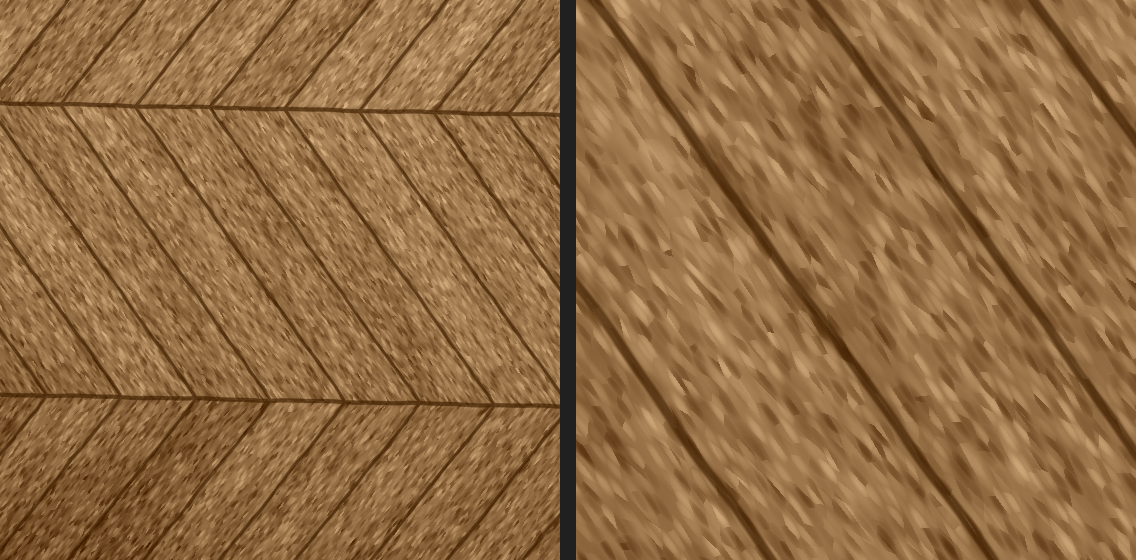
Left, the full canvas; right, a detail of the centre.
Reproduce this texture procedurally as a WebGL 1 fragment shader.

```glsl
precision highp float;
// Chevron wood planks: three leaning rows split by tilted seams, with short flecked grain.
uniform vec2 u_resolution;

// Layout, in canvas units
const float TILT = 0.0215;         // fall of the seams from left to right
const float SEAM_LOW = 0.2955;     // height of the lower seam at the left edge
const float SEAM_HIGH = 0.816;     // height of the upper seam at the left edge
const float PITCH = 0.1333;        // plank spacing along a seam
const float JOINT_X = 0.0845;      // first joint on the lower seam
const float LEAN_MIDDLE = -0.723;  // sideways run per unit of height
const float LEAN_OUTER = 0.785;
const float GROOVE_HALF = 0.0029;
const float SEAM_HALF = 0.0038;
const float EDGE_SOFT = 0.0012;

// Look
const vec3 WOOD = vec3(0.598, 0.447, 0.283);
const vec3 GROOVE = vec3(0.345, 0.21, 0.075);
const vec3 TONE = vec3(1.0, 0.99, 0.91);      // channel response to light and dark
const vec2 FINE_GRAIN = vec2(225.0, 62.0);    // cells across and along the plank
const vec2 COARSE_GRAIN = vec2(135.0, 30.0);
const float FINE_AMOUNT = 0.29;
const float COARSE_AMOUNT = 0.18;
const float STREAK_AMOUNT = 0.013;
const float PLANK_AMOUNT = 0.05;

float hash(vec2 p) {
  return fract(sin(dot(p, vec2(127.1, 311.7))) * 43758.547);
}

// Cellular noise: every cell holds one soft fleck, light or dark, in -0.5..0.5
float flecks(vec2 p) {
  vec2 cell = floor(p);
  float nearest = 9.0;
  float shade = 0.0;
  for (int j = -1; j <= 1; j++) {
    for (int i = -1; i <= 1; i++) {
      vec2 c = cell + vec2(float(i), float(j));
      vec2 center = c + vec2(hash(c), hash(c + 37.3));
      float d = length(p - center);
      if (d < nearest) {
        nearest = d;
        shade = hash(c + 71.9) - 0.5;
      }
    }
  }
  return shade * (1.0 - smoothstep(0.15, 0.85, nearest));
}

// Sideways shift of the plank edges at height v: a zigzag bent at both seams
float zigzag(float v) {
  float middle = clamp(v - SEAM_LOW, 0.0, SEAM_HIGH - SEAM_LOW);
  float outer = max(v - SEAM_HIGH, 0.0) + min(v - SEAM_LOW, 0.0);
  return JOINT_X + LEAN_MIDDLE * middle + LEAN_OUTER * outer;
}

// Coverage of a line of the given half width at distance d
float line(float d, float halfWidth) {
  float soft = max(EDGE_SOFT, 0.75 / u_resolution.y);
  return 1.0 - smoothstep(halfWidth - soft, halfWidth + soft, d);
}

void main() {
  vec2 uv = gl_FragCoord.xy / u_resolution;
  vec2 p = vec2(uv.x, uv.y + TILT * uv.x);
  p.y += 0.0007 * sin(uv.x * 31.0) + 0.0004 * sin(uv.x * 83.0);

  // Row, plank and distance to the grooves
  float row = step(SEAM_LOW, p.y) + step(SEAM_HIGH, p.y);
  float lean = row == 1.0 ? LEAN_MIDDLE : LEAN_OUTER;
  vec2 along = normalize(vec2(lean, 1.0));
  vec2 across = vec2(along.y, -along.x);
  float wobble = 0.0006 * sin(p.y * 47.0 + row) + 0.0004 * sin(p.y * 113.0);
  float slot = (p.x - zigzag(p.y) + wobble) / PITCH;
  float plank = floor(slot);
  float grooveDist = (0.5 - abs(fract(slot) - 0.5)) * PITCH * along.y;
  float seamDist = min(abs(p.y - SEAM_LOW), abs(p.y - SEAM_HIGH));

  // Grain runs along each plank, shifted so that neighbours differ
  vec2 g = vec2(dot(p, across), dot(p, along));
  vec2 shift = vec2(plank * 17.0, row * 29.0);
  float grain = FINE_AMOUNT * flecks(g * FINE_GRAIN + shift)
              + COARSE_AMOUNT * flecks(g * COARSE_GRAIN + shift);
  float streaks = sin(g.x * 62.0 + 1.5 * sin(g.y * 9.0 + plank) + plank * 2.3)
                + sin(g.x * 131.0 + g.y * 11.0 + plank * 5.1)
                + sin(g.x * 33.0 - g.y * 13.0 + row * 2.0);

  // Plank tone: every third one tends to be darker, more so in the outer rows
  float third = -cos((plank - 2.0) * 2.0944);
  float tone = (row == 1.0 ? 0.25 : 0.55) * third
             + hash(vec2(plank, row + 5.0)) - 0.5;

  // Broad light: brighter above, darker in the lower left corner
  float light = 0.075 * (uv.y - 0.45)
              - 0.075 * (1.0 - smoothstep(0.0, 0.6, length(uv)))
              - 0.03 * smoothstep(0.35, 0.75, length(uv - 0.5));

  float shade = grain + STREAK_AMOUNT * streaks + PLANK_AMOUNT * tone + light;
  shade -= 0.035 * exp(-min(grooveDist, seamDist) / 0.007);
  vec3 color = WOOD + TONE * shade;

  // Grooves and seams keep a trace of the grain
  float gap = max(line(grooveDist, GROOVE_HALF), line(seamDist, SEAM_HALF));
  color = mix(color, GROOVE + TONE * shade * 0.3, gap * 0.92);

  gl_FragColor = vec4(clamp(color, 0.0, 1.0), 1.0);
}
```
